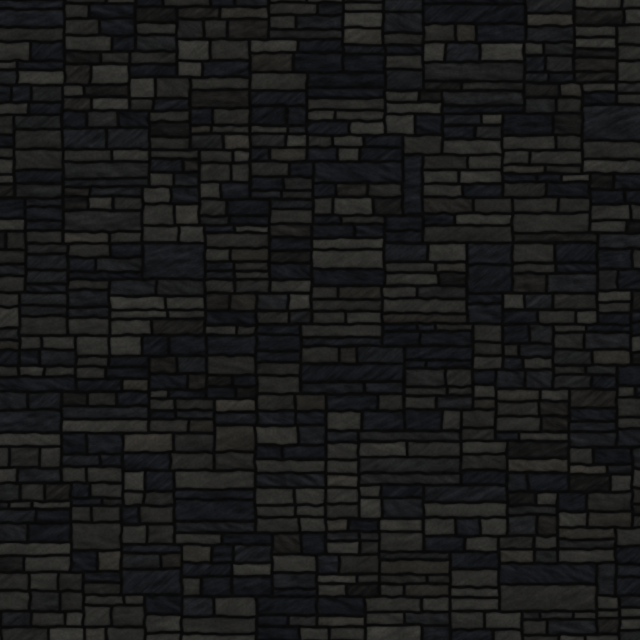
This texture is drawn by a Shadertoy shader. Its source:

```glsl
// Dark dry-stacked slate wall: interlocking rectangular stones with black joints.

float hash(vec2 p) {
    vec3 q = fract(vec3(p.xyx) * 0.1031);
    q += dot(q, q.yzx + 33.33);
    return fract((q.x + q.y) * q.z);
}

float noise(vec2 p) {
    vec2 i = floor(p), f = fract(p);
    f = f * f * (3.0 - 2.0 * f);
    return mix(mix(hash(i), hash(i + vec2(1, 0)), f.x),
               mix(hash(i + vec2(0, 1)), hash(i + vec2(1, 1)), f.x), f.y);
}

float fbm(vec2 p) {
    float sum = 0.0, amp = 0.5;
    for (int i = 0; i < 4; i++) {
        sum += amp * noise(p);
        p = mat2(1.6, 1.2, -1.2, 1.6) * p + 7.3;
        amp *= 0.5;
    }
    return sum;
}

// Joint line position through a lattice vertex, along one axis.
float joint(vec2 vertex, float axis) {
    return (axis < 0.5 ? vertex.x : vertex.y) + 0.8 * (hash(vertex + 41.7) - 0.5);
}

// Pinwheel tiling: joints alternate direction, so none runs across the wall.
// Returns the block's left, bottom, right and top.
vec4 pinwheelBlock(vec2 c) {
    vec2 r = c + vec2(1, 0), u = c + vec2(0, 1), d = c + 1.0;
    if (mod(c.x + c.y, 2.0) < 0.5)
        return vec4(joint(c, 0.0), joint(r, 1.0), joint(d, 0.0), joint(u, 1.0));
    return vec4(joint(u, 0.0), joint(c, 1.0), joint(r, 0.0), joint(d, 1.0));
}

// Finds the stone around p; id is a seed unique to that stone.
vec4 findStone(vec2 p, out vec2 id) {
    vec2 grid = vec2(10, 16), g = p * grid, base = floor(g);
    vec4 box = vec4(base, base + 1.0);
    id = base;
    for (int y = -1; y <= 1; y++)
    for (int x = -1; x <= 1; x++) {
        vec2 cell = base + vec2(x, y);
        vec4 b = pinwheelBlock(cell);
        if (all(greaterThanEqual(g, b.xy)) && all(lessThan(g, b.zw))) {
            box = b;
            id = cell;
        }
    }
    box /= grid.xyxy;
    id += 100.0;

    // Split big blocks into thinner courses and shorter stones.
    for (int k = 0; k < 4; k++) {
        vec2 size = box.zw - box.xy;
        float chance = hash(id + 3.1), at = mix(0.32, 0.68, hash(id + 8.6));
        if (size.y > 0.034 && size.x > 0.035 && chance < 0.74) {
            float cut = box.y + at * size.y;
            if (p.y < cut) { box.w = cut; id += 17.37; }
            else { box.y = cut; id += 29.71; }
        } else if (size.x > 0.078 && chance < 0.62) {
            float cut = box.x + at * size.x;
            if (p.x < cut) { box.z = cut; id += 43.13; }
            else { box.x = cut; id += 58.59; }
        } else id += 0.71;
    }
    return box;
}

void mainImage(out vec4 fragColor, in vec2 fragCoord) {
    vec2 uv = fragCoord / iResolution.y;
    float pixel = 1.0 / iResolution.y;

    // Slightly uneven stone outlines.
    vec2 wobble = vec2(noise(uv * 75.0), noise(uv * 75.0 + 50.0)) - 0.5;
    vec2 p = uv + 0.0028 * wobble;
    vec2 id;
    vec4 box = findStone(p, id);

    // Inset distance with rounded corners.
    vec2 halfSize = 0.5 * (box.zw - box.xy), local = p - 0.5 * (box.xy + box.zw);
    float radius = min(0.0045, 0.6 * min(halfSize.x, halfSize.y));
    vec2 q = abs(local) - halfSize + radius;
    float inset = radius - length(max(q, 0.0)) - min(max(q.x, q.y), 0.0);

    // Stone tone: large stones tend to be darker, dark ones bluish, light ones warm.
    float area = 4.0 * halfSize.x * halfSize.y;
    float tone = pow(hash(id + 5.3), 1.35) * mix(1.0, 0.6, smoothstep(0.0022, 0.006, area));
    vec3 tint = mix(vec3(0.93, 0.99, 1.13), vec3(1.02, 1.01, 0.95), smoothstep(0.05, 0.5, tone));
    tint = mix(tint, vec3(1.06, 1.0, 0.9), 0.7 * step(0.86, hash(id + 12.9)));
    vec3 stone = (0.077 + 0.108 * tone) * tint;

    // Cleft face: slanted ridges, broad stains and fine grain.
    vec2 face = uv + hash(id) * 5.0;
    float slant = mix(-0.5, 0.9, hash(id + 2.2));
    vec2 cleft = vec2(face.x * 45.0, (face.y - slant * face.x) * 120.0);
    float ridges = fbm(cleft) - fbm(cleft + vec2(0.3, 0.7));
    float rough = mix(0.85, 0.3, smoothstep(0.1, 0.6, tone));
    stone *= 1.0 + rough * ridges + 0.4 * (fbm(face * 28.0) - 0.47);
    stone *= 1.0 + 0.14 * (noise(uv * 330.0) - 0.5);

    // Worn rim, lit a little from above.
    stone *= mix(0.72, 1.0, smoothstep(0.001, 0.0065, inset));
    stone *= 1.0 + 0.07 * local.y / halfSize.y;

    // Dark joints.
    vec3 mortar = vec3(0.034, 0.034, 0.033) * (0.75 + 0.5 * noise(uv * 160.0));
    float cover = smoothstep(0.0013 - 0.5 * pixel, 0.0029 + 0.5 * pixel, inset);
    fragColor = vec4(mix(mortar, stone, cover), 1.0);
}
```
